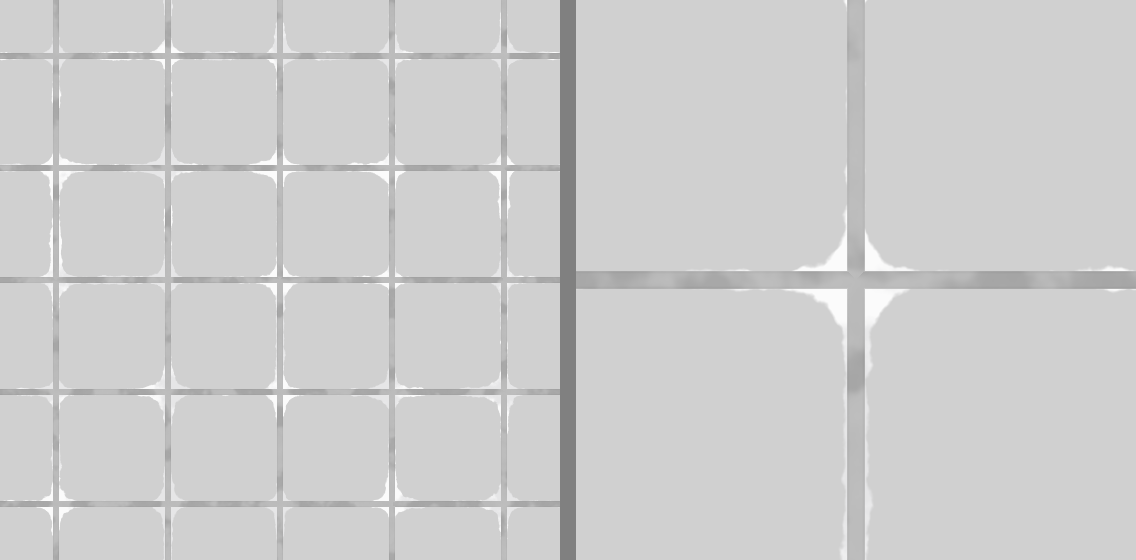
Left, the full canvas; right, a detail of the centre.
Write a Shadertoy shader that draws this texture.

```glsl
// Square grey tiles with thin stained grout and pale, ragged wear on the rims.
// Wear is a sum of exponential edge falloffs, so it swells at the corners, and
// periodic gradient noise breaks it up; the whole pattern wraps seamlessly.

#define TILES 5.0            // repeats across and down
#define GROUT_WIDTH 0.052    // in tile units
#define WEAR_REACH 0.075     // falloff length from the rim, in tile units
#define WEAR_LEVEL 0.97      // higher means less wear
#define WEAR_PATCHES 0.50    // broad variation between rims
#define WEAR_RAGGED 0.32     // fine raggedness of the wear outline
#define TILE_COLOR vec3(0.816)
#define WEAR_PALE vec3(0.90, 0.90, 0.905)
#define WEAR_WHITE vec3(0.985)
#define GROUT_LIGHT vec3(0.735)
#define GROUT_DARK vec3(0.655)

// Pseudo-random unit gradient for a lattice point
vec2 latticeGradient(vec2 cell, float period) {
    vec3 h = fract(mod(cell, period).xyx * vec3(0.1031, 0.1030, 0.0973));
    h += dot(h, h.yzx + 33.33);
    float angle = 6.28318 * fract((h.x + h.y) * h.z);
    return vec2(cos(angle), sin(angle));
}

// Gradient noise that wraps after the given period, about -0.7 to 0.7
float gradientNoise(vec2 p, float period) {
    vec2 i = floor(p), f = p - i;
    vec2 u = f * f * f * (f * (f * 6.0 - 15.0) + 10.0);
    vec2 o = vec2(0.0, 1.0);
    float a = dot(latticeGradient(i, period), f);
    float b = dot(latticeGradient(i + o.yx, period), f - o.yx);
    float c = dot(latticeGradient(i + o.xy, period), f - o.xy);
    float d = dot(latticeGradient(i + o.yy, period), f - o.yy);
    return mix(mix(a, b, u.x), mix(c, d, u.x), u.y);
}

// Layered noise; frequency is whole cycles per tile
float fbm(vec2 p, float frequency) {
    float sum = 0.0, amplitude = 0.6;
    for (int octave = 0; octave < 4; octave++) {
        sum += amplitude * gradientNoise(p * frequency, TILES * frequency);
        frequency *= 2.0;
        amplitude *= 0.5;
    }
    return sum;
}

// Tile face with worn rims; edge holds distances to the nearest grout lines
vec3 tileFace(vec2 p, vec2 edge) {
    vec2 falloff = exp(-max(edge, 0.0) / WEAR_REACH);
    float patches = gradientNoise(p * 3.0, TILES * 3.0);
    float ragged = fbm(p + 1.37, 12.0);
    float wear = falloff.x + 0.96 * falloff.y - WEAR_LEVEL
               + WEAR_PATCHES * patches + WEAR_RAGGED * ragged;

    float bleach = gradientNoise(p * 2.0 + 3.71, TILES * 2.0) + 0.35 * ragged;
    vec3 wearColor = mix(WEAR_PALE, WEAR_WHITE, smoothstep(-0.08, 0.25, bleach));
    return mix(TILE_COLOR, wearColor, smoothstep(0.0, 0.14, wear));
}

// Grout with blotchy stains, cleaner at crossings and on upright lines
vec3 groutLine(vec2 p, vec2 edge) {
    float crossing = exp(-max(max(edge.x, edge.y), 0.0) / 0.10);
    float upright = edge.x < edge.y ? 0.08 : -0.04;
    float stain = fbm(p + 2.19, 3.0) + upright + 0.18 * crossing;
    vec3 color = mix(GROUT_DARK, GROUT_LIGHT, smoothstep(-0.10, 0.12, stain));
    color += 0.025 * fbm(p + 4.43, 8.0);

    // Faint shadow where the grout meets the tile
    float rim = smoothstep(-0.010, 0.0, min(edge.x, edge.y));
    return color - 0.035 * rim * (1.0 - crossing);
}

void mainImage(out vec4 fragColor, in vec2 fragCoord) {
    vec2 p = fragCoord / iResolution.y * TILES;
    float pixel = TILES / iResolution.y;

    // Grout lines run through the half-way points of the repeat
    vec2 local = fract(p + 0.5);
    vec2 edge = 0.5 - abs(local - 0.5) - 0.5 * GROUT_WIDTH;

    float face = smoothstep(-0.5 * pixel, 0.5 * pixel, min(edge.x, edge.y));
    vec3 color = mix(groutLine(p, edge), tileFace(p, edge), face);
    fragColor = vec4(color, 1.0);
}
```
